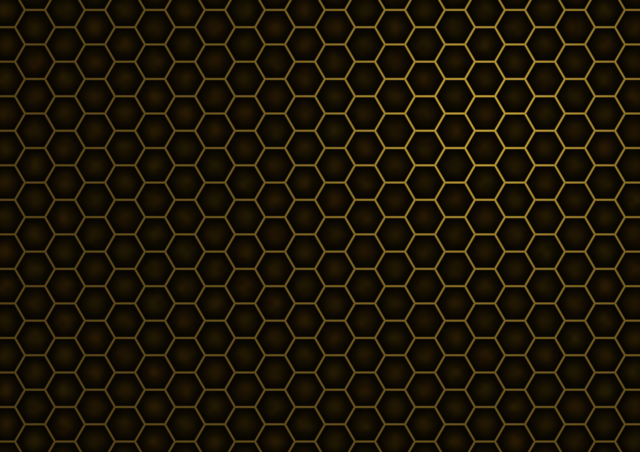
Reproduce this pattern procedurally as a WebGL 2 fragment shader.

```glsl
#version 300 es
precision highp float;
// Thin gold honeycomb over black cells with faint amber glows, lit from the upper right.
uniform vec2 u_resolution;
out vec4 fragColor;

float hash(vec2 p) {
    return fract(sin(dot(p, vec2(127.1, 311.7))) * 43758.545);
}

float noise(vec2 p) {
    vec2 i = floor(p), f = fract(p);
    f = f * f * (3.0 - 2.0 * f);
    return mix(mix(hash(i), hash(i + vec2(1, 0)), f.x),
               mix(hash(i + vec2(0, 1)), hash(i + vec2(1, 1)), f.x), f.y);
}

// Offset from the centre of the nearest flat-topped hexagon of height 1
vec2 hexOffset(vec2 p) {
    vec2 pitch = vec2(1.732, 1.0);
    vec2 a = mod(p + 0.5 * pitch, pitch) - 0.5 * pitch;
    vec2 b = mod(p, pitch) - 0.5 * pitch;
    return dot(a, a) < dot(b, b) ? a : b;
}

void main() {
    vec2 uv = gl_FragCoord.xy / u_resolution;

    // Grid: 10.67 column pairs across, 13.09 rows down
    vec2 p = vec2(uv.x * 10.667 - 0.583, (1.0 - uv.y) * 13.09 - 1.787);
    p.x *= 1.732;
    vec2 q = hexOffset(p);
    vec2 cell = floor((p - q) * 2.0 + 0.5);
    float pixel = 13.09 / u_resolution.y;

    // Distance to the shared cell wall, drawn with soft shoulders
    float wall = 0.5 - max(abs(q.y), dot(abs(q), vec2(0.866, 0.5)));
    float soft = max(0.028, 0.7 * pixel);
    float line = 1.0 - smoothstep(-soft, soft, wall - 0.031);

    // Light pool, fading toward the far corners
    vec2 toLight = (uv - vec2(0.755, 0.74)) * vec2(1.0, 0.72);
    float light = 0.6 * exp(-dot(toLight, toLight) * 18.0)
                + 0.4 * exp(-dot(toLight, toLight) * 3.0);

    // Cell glow, with a mottled tint from brown to olive
    float glow = exp(-dot(q, q) * 10.0);
    float tint = 0.5 * hash(cell) + 0.5 * noise(p * 4.0);
    vec3 amber = mix(vec3(0.145, 0.085, 0.008), vec3(0.115, 0.095, 0.008), tint);
    vec3 color = vec3(0.014, 0.009, 0.004);
    color += amber * glow * (0.75 + 0.35 * noise(p * 5.0 + 9.0));

    // Gold walls
    vec3 gold = mix(vec3(0.32, 0.245, 0.085), vec3(0.76, 0.62, 0.22), light);
    color = mix(color, gold, line);

    fragColor = vec4(color, 1.0);
}
```
